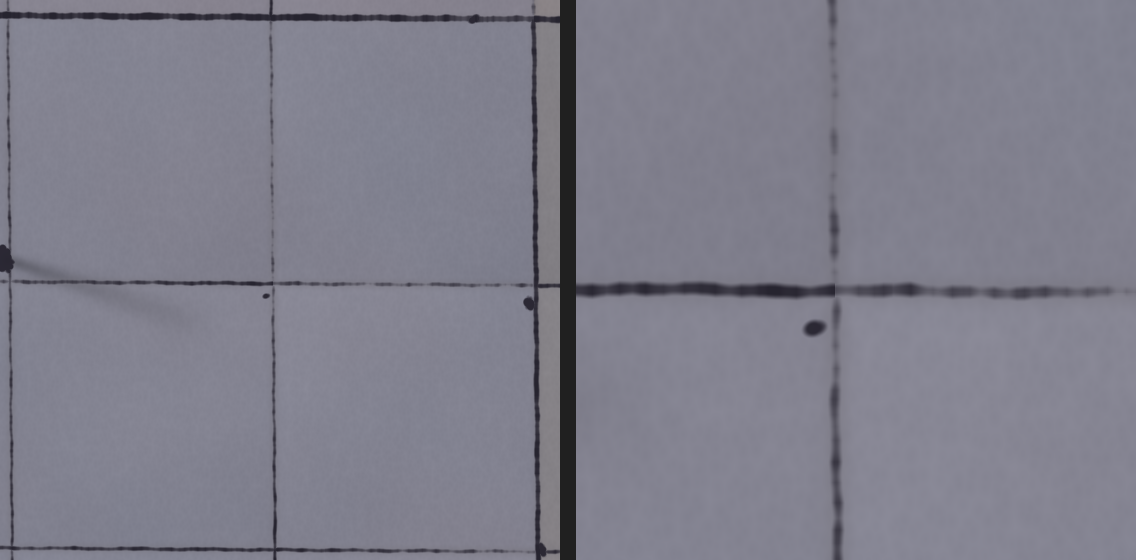
Left, the full canvas; right, a detail of the centre.
This texture is drawn by a Shadertoy shader. Its source:

```glsl
// Square grey-blue wall tiles, two full columns by two full rows, slightly tilted.
// Each joint is a distance to the nearest grid line whose grime fades along its length;
// cellular noise and layered sines add breaks, mottling, clouds and chipped spots.

const vec2 PITCH = vec2(0.4695, 0.4755);
const vec2 ORIGIN = vec2(0.022, 0.0215);
const vec3 TILE = vec3(0.512, 0.512, 0.567);
const vec3 GROUT = vec3(0.455, 0.445, 0.475);
const vec3 GRIME = vec3(0.150, 0.140, 0.185);

// Grime at the start and end of the first tile side, then of the second
const vec4 COLUMN_GRIME[3] = vec4[3](
    vec4(0.80, 0.68, 0.72, 0.58), vec4(0.98, 0.42, 0.25, 0.42), vec4(0.95, 0.95, 0.95, 0.90));
const vec4 ROW_GRIME[3] = vec4[3](
    vec4(0.78, 0.85, 0.92, 0.42), vec4(0.60, 0.95, 0.48, 0.45), vec4(0.98, 0.95, 1.00, 0.72));
// Grime past the last tile, and half widths of the joints
const vec3 COLUMN_END = vec3(0.55, 1.0, 0.45);
const vec3 ROW_END = vec3(0.80, 0.90, 1.0);
const vec3 COLUMN_WIDTH = vec3(0.0025, 0.0027, 0.0042);
const vec3 ROW_WIDTH = vec3(0.0033, 0.0036, 0.0058);

// Chipped spots: centre and radii
const vec4 CHIPS[5] = vec4[5](
    vec4(0.006, 0.538, 0.019, 0.030), vec4(0.945, 0.458, 0.011, 0.015),
    vec4(0.475, 0.471, 0.007, 0.005), vec4(0.967, 0.018, 0.009, 0.015),
    vec4(0.846, 0.966, 0.014, 0.008));

vec2 hash2(vec2 p) {
    vec3 q = fract(p.xyx * vec3(0.1031, 0.1030, 0.0973));
    q += dot(q, q.yzx + 33.33);
    return fract((q.xx + q.yz) * q.zy);
}

// Distance to the nearest scattered point, centred near zero
float cellular(vec2 p) {
    vec2 base = floor(p);
    float nearest = 2.0;
    for (int y = -1; y <= 1; y++)
    for (int x = -1; x <= 1; x++) {
        vec2 cell = base + vec2(x, y);
        nearest = min(nearest, length(cell + hash2(cell + 50.0) - p));
    }
    return nearest - 0.45;
}

// Broad uneven shading, about -1 to 1
float clouds(vec2 p) {
    float sum = 0.0, weight = 0.5;
    for (int i = 0; i < 4; i++) {
        sum += weight * sin(p.x + 1.7 * sin(p.y * 0.8 + float(i))) * cos(p.y + sin(p.x * 0.7));
        p = mat2(0.8, 0.6, -0.6, 0.8) * p * 1.9 + 2.3;
        weight *= 0.55;
    }
    return sum;
}

// Dark coverage of one joint at distance d, at a position counted in tiles along it
float joint(float d, float along, vec4 grime, float endGrime, float halfWidth, float seed, float blur) {
    float level = along < 1.0 ? mix(grime.x, grime.y, max(along, 0.0))
                : along < 2.0 ? mix(grime.z, grime.w, along - 1.0) : endGrime;
    float wear = 0.7 * cellular(vec2(along * 13.0, seed)) + 0.5 * cellular(vec2(along * 41.0, seed + 9.0));
    float strength = clamp(level + wear * (1.5 - level), 0.08, 1.0);
    float wobble = 0.0006 * sin(along * 23.0 + seed) + 0.0004 * sin(along * 71.0 + seed * 3.0);
    float width = halfWidth * (0.55 + 0.45 * strength + 0.35 * wear);
    return strength * (1.0 - smoothstep(width - blur, width + blur, abs(d + wobble)));
}

// Rough tilted ellipse
float chip(vec2 p, vec4 spot, float blur) {
    vec2 q = mat2(0.95, -0.3, 0.3, 0.95) * (p - spot.xy);
    float edge = length(q / spot.zw) - 0.85 + 0.35 * cellular(p * 90.0);
    float soft = blur / min(spot.z, spot.w);
    return 1.0 - smoothstep(-soft, soft, edge);
}

// Soft shadow cast from a to b, widening and fading as it goes
float castShadow(vec2 p, vec2 a, vec2 b) {
    float t = clamp(dot(p - a, b - a) / dot(b - a, b - a), 0.0, 1.0);
    float spread = mix(0.010, 0.035, t);
    float d = length(p - mix(a, b, t)) / spread;
    return exp(-d * d) * mix(1.0, 0.12, sqrt(t)) * (1.0 - smoothstep(0.7, 1.0, t));
}

void mainImage(out vec4 fragColor, in vec2 fragCoord) {
    vec2 uv = fragCoord / iResolution.xy;
    float blur = max(0.0021, 0.8 / iResolution.y);

    // Tilted grid: nearest line and signed distance on both axes
    vec2 grid = (uv + vec2(0.008, 0.007) * uv.yx - ORIGIN) / PITCH;
    ivec2 line = ivec2(clamp(round(grid), 0.0, 2.0));
    vec2 d = (grid - vec2(line)) * PITCH;
    vec2 tile = floor(grid);

    // Glaze: tile tone, clouds, fine mottling, warmer rim strips
    vec2 local = grid - tile;
    float tone = 0.016 * clouds(uv * 6.0 + 1.0) + 0.012 * (hash2(tile + 7.0).x - 0.5);
    tone += 0.014 * cellular(uv * vec2(150.0, 105.0)) + 0.012 * cellular(uv * vec2(62.0, 45.0));
    tone += 0.022 * (local.y - local.x * 0.5 - 0.25);
    vec3 color = TILE + tone + vec3(-0.006, 0.002, 0.005) * clouds(uv * 5.0 + 4.0);
    color += vec3(0.035, 0.022, 0.015) * step(2.0, grid.y);
    color += vec3(0.005, -0.008, -0.045) * step(2.0, grid.x);
    color *= 1.0 - 0.28 * castShadow(uv, vec2(0.015, 0.535), vec2(0.42, 0.40));

    // Pale grout band, then grime in the joints
    vec2 band = exp(-d * d / 0.00006);
    color = mix(color, GROUT, 0.38 * max(band.x, band.y));
    float dark = max(
        joint(d.x, grid.y, COLUMN_GRIME[line.x], COLUMN_END[line.x], COLUMN_WIDTH[line.x], float(line.x) * 5.0 + 2.5, blur),
        joint(d.y, grid.x, ROW_GRIME[line.y], ROW_END[line.y], ROW_WIDTH[line.y], float(line.y) * 5.0 + 31.5, blur));
    for (int i = 0; i < CHIPS.length(); i++) dark = max(dark, 0.95 * chip(uv, CHIPS[i], blur));
    fragColor = vec4(mix(color, GRIME, dark), 1.0);
}
```
